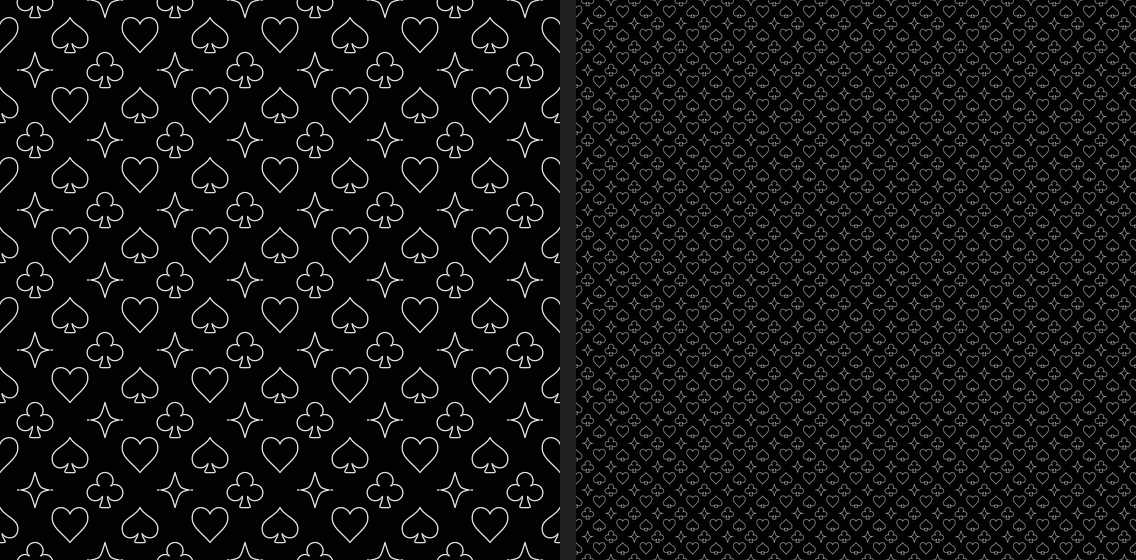
Left: one tile. Right: repeated 3 by 3.
This pattern is drawn by a three.js fragment shader. Its source:

```glsl
varying vec2 vUv;

const float REPEATS = 4.0;      // full motif groups across and up
const float SPACING = 4.0;      // distance between neighbours, in icon half-heights
const float HALF_LINE = 0.037;
const vec3 BACKGROUND = vec3(0.008);
const vec3 LINE_COLOR = vec3(0.89);

float segment(vec2 p, vec2 a, vec2 b) {
  vec2 ab = b - a;
  return length(p - a - ab * clamp(dot(p - a, ab) / dot(ab, ab), 0.0, 1.0));
}

vec2 cubicPoint(vec2 a, vec2 b, vec2 c, vec2 d, float t) {
  float s = 1.0 - t;
  return s * s * s * a + 3.0 * s * t * (s * b + t * c) + t * t * t * d;
}

// Distance to a cubic curve, followed by short chords
float curve(vec2 p, vec2 a, vec2 b, vec2 c, vec2 d) {
  const int STEPS = 14;
  float dist = 1e3;
  vec2 previous = a;
  for (int i = 1; i <= STEPS; i++) {
    vec2 next = cubicPoint(a, b, c, d, float(i) / float(STEPS));
    dist = min(dist, segment(p, previous, next));
    previous = next;
  }
  return dist;
}

// Distance to a circular arc centred on the angle "middle"
float arc(vec2 p, vec2 center, float radius, float middle, float halfSpan) {
  vec2 q = p - center;
  vec2 axis = vec2(cos(middle), sin(middle));
  q = vec2(dot(q, axis), abs(q.y * axis.x - q.x * axis.y));
  vec2 end = radius * vec2(cos(halfSpan), sin(halfSpan));
  return atan(q.y, q.x) < halfSpan ? abs(length(q) - radius) : length(q - end);
}

// Flared foot with rounded corners, shared by spade and club
float stem(vec2 p, vec2 top) {
  vec2 base = vec2(0.15, -1.01);
  float side = curve(p, top, vec2(0.14, -0.8), vec2(0.48, -1.01), base);
  return min(side, segment(p, base, vec2(0.0, base.y)));
}

// Each icon is mirrored, so only its right half is described
float heart(vec2 p) {
  p.x = abs(p.x);
  vec2 side = vec2(1.02, 0.4);
  float lobe = curve(p, vec2(0.0, 0.63), vec2(0.2, 1.14), vec2(1.02, 1.15), side);
  float flank = curve(p, side, vec2(1.02, -0.15), vec2(0.4, -0.5), vec2(0.0, -1.0));
  return min(lobe, flank);
}

float spade(vec2 p) {
  p.x = abs(p.x);
  vec2 side = vec2(1.02, -0.2);
  vec2 notch = vec2(0.12, -0.5);
  float shoulder = curve(p, vec2(0.0, 1.0), vec2(0.25, 0.5), vec2(1.02, 0.35), side);
  float lobe = curve(p, side, vec2(1.02, -0.85), vec2(0.35, -0.85), notch);
  return min(min(shoulder, lobe), stem(p, notch));
}

float club(vec2 p) {
  p.x = abs(p.x);
  float radius = 0.46;
  float topLeaf = arc(p, vec2(0.0, 0.54), radius, 1.5708, 2.3);
  float sideLeaf = arc(p, vec2(0.56, -0.15), radius, -0.28, 2.37);
  return min(min(topLeaf, sideLeaf), stem(p, vec2(0.15, -0.37)));
}

float diamond(vec2 p) {
  p = abs(p);
  vec2 pull = vec2(0.26, 0.12);
  float edge = curve(p, vec2(0.0, 1.0), pull, pull, vec2(0.8, 0.0));
  float dash = segment(p, vec2(0.92, 0.0), vec2(1.0, 0.0));
  return min(edge, dash);
}

// xy: position around the nearest lattice point, z: checkerboard parity
vec3 lattice(vec2 p, vec2 origin) {
  vec2 cell = floor((p - origin) / SPACING + 0.5);
  return vec3(p - origin - cell * SPACING, mod(cell.x + cell.y, 2.0));
}

void main() {
  vec2 p = vUv * REPEATS * 2.0 * SPACING;
  float pixel = fwidth(vUv.x) * REPEATS * 2.0 * SPACING;

  // Two interleaved lattices, each alternating between two suits
  vec3 a = lattice(p, vec2(0.0, 0.5 * SPACING));
  vec3 b = lattice(p, vec2(0.5 * SPACING, 0.0));
  float first = a.z > 0.5 ? heart(a.xy) : spade(a.xy);
  float second = b.z > 0.5 ? diamond(b.xy) : club(b.xy);

  float dist = min(first, second) - HALF_LINE;
  float ink = 1.0 - smoothstep(-0.6 * pixel, 0.6 * pixel, dist);
  gl_FragColor = vec4(mix(BACKGROUND, LINE_COLOR, ink), 1.0);
}
```
